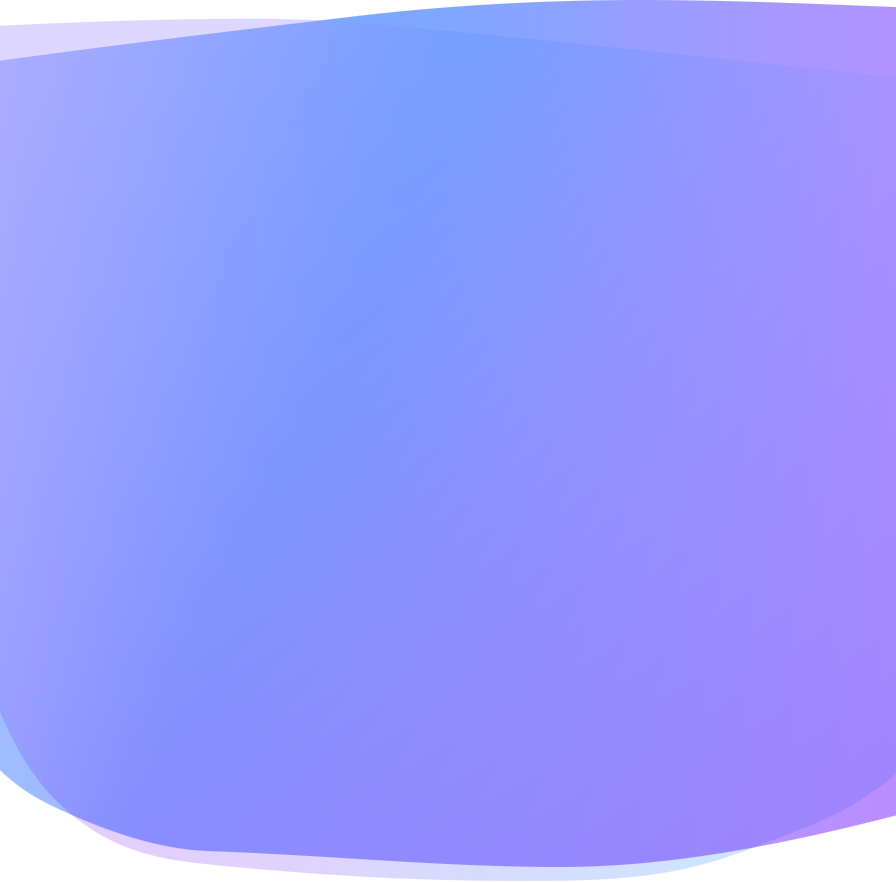
Give the GLSL for this background, as a WebGL 2 fragment shader.

```glsl
#version 300 es
precision highp float;
// Two overlapping wavy panels in soft blue and violet gradients on white.
uniform vec2 u_resolution;
out vec4 fragColor;

// Height at x of a cubic from a to b with the given end slopes.
float arc(float x, vec2 a, vec2 b, float slopeA, float slopeB) {
  float w = b.x - a.x, t = (x - a.x) / w, s = 1.0 - t;
  return s * s * ((1.0 + 2.0 * t) * a.y + t * w * slopeA)
       + t * t * ((1.0 + 2.0 * s) * b.y - s * w * slopeB);
}

// Panel edges, measured downwards from the top of the canvas.
float frontTop(float x) {
  vec2 a = vec2(0.39, 0.0192), b = vec2(0.716, 0.0);
  return x < a.x ? arc(x, vec2(0.0, 0.0688), a, -0.14, -0.122)
       : x < b.x ? arc(x, a, b, -0.122, 0.0)
       : arc(x, b, vec2(1.0, 0.008), 0.0, 0.04);
}

float frontBottom(float x) {
  vec2 a = vec2(0.078, 0.923), b = vec2(0.234, 0.965), c = vec2(0.625, 0.983);
  return x < a.x ? arc(x, vec2(0.0, 0.873), a, 1.0, 0.45)
       : x < b.x ? arc(x, a, b, 0.45, 0.035)
       : x < c.x ? arc(x, b, c, 0.035, 0.0)
       : arc(x, c, vec2(1.0, 0.9246), 0.0, -0.26);
}

float veilTop(float x) {
  vec2 a = vec2(0.286, 0.0212), b = vec2(0.521, 0.037);
  return x < a.x ? arc(x, vec2(0.0, 0.0292), a, -0.05, 0.0)
       : x < b.x ? arc(x, a, b, 0.0, 0.1)
       : arc(x, b, vec2(1.0, 0.0875), 0.1, 0.107);
}

float veilBottom(float x) {
  vec2 a = vec2(0.078, 0.922), b = vec2(0.247, 0.9815), c = vec2(0.573, 0.9987);
  vec2 d = vec2(0.755, 0.987), e = vec2(0.846, 0.959);
  return x < a.x ? arc(x, vec2(0.0, 0.807), a, 2.4, 0.86)
       : x < b.x ? arc(x, a, b, 0.86, 0.1)
       : x < c.x ? arc(x, b, c, 0.1, 0.0)
       : x < d.x ? arc(x, c, d, 0.0, -0.2)
       : x < e.x ? arc(x, d, e, -0.2, -0.4)
       : arc(x, e, vec2(1.0, 0.877), -0.4, -0.9);
}

// Smooth coverage of the band between two edges.
float band(float y, float top, float bottom) {
  float above = y - top, below = bottom - y;
  return clamp(0.5 + above / fwidth(above), 0.0, 1.0)
       * clamp(0.5 + below / fwidth(below), 0.0, 1.0);
}

// Shared area: a slanted blue ridge fading to lavender and violet.
vec3 coreColor(vec2 p) {
  float ridge = 0.545 - 0.425 * p.y;
  float side = p.x - ridge;
  float reach = sqrt(side * side + 0.0009) - 0.02;
  vec3 blue = mix(vec3(0.455, 0.625, 1.0), vec3(0.53, 0.55, 1.0), p.y);
  vec3 lavender = mix(vec3(0.68, 0.68, 1.0), vec3(0.59, 0.62, 1.0), p.y);
  vec3 violet = mix(vec3(0.67, 0.58, 1.0), vec3(0.63, 0.51, 1.0), p.y);
  vec3 left = mix(blue, lavender, clamp(reach / ridge, 0.0, 1.0));
  vec3 right = mix(blue, violet, clamp(reach / (1.0 - ridge), 0.0, 1.0));
  return mix(left, right, smoothstep(-0.03, 0.03, side));
}

void main() {
  vec2 p = gl_FragCoord.xy / u_resolution;
  p.y = 1.0 - p.y;

  float front = band(p.y, frontTop(p.x), frontBottom(p.x));
  float veil = band(p.y, veilTop(p.x), veilBottom(p.x));

  // Slivers where only one panel shows.
  vec3 frontTopColor = mix(vec3(0.48, 0.66, 1.0), vec3(0.69, 0.58, 1.0),
                           smoothstep(0.36, 1.05, p.x));
  vec3 frontLowColor = mix(vec3(0.62, 0.74, 1.0), vec3(0.73, 0.55, 1.0), p.x);
  vec3 veilLowColor = mix(vec3(0.89, 0.81, 0.99), vec3(0.81, 0.89, 1.0),
                          smoothstep(0.1, 0.85, p.x));
  float lower = step(0.5, p.y);
  vec3 frontColor = mix(frontTopColor, frontLowColor, lower);
  vec3 veilColor = mix(vec3(0.865, 0.845, 1.0), veilLowColor, lower);

  vec3 behind = mix(vec3(1.0), veilColor, veil);
  vec3 surface = mix(frontColor, coreColor(p), veil);
  fragColor = vec4(mix(behind, surface, front), 1.0);
}
```
